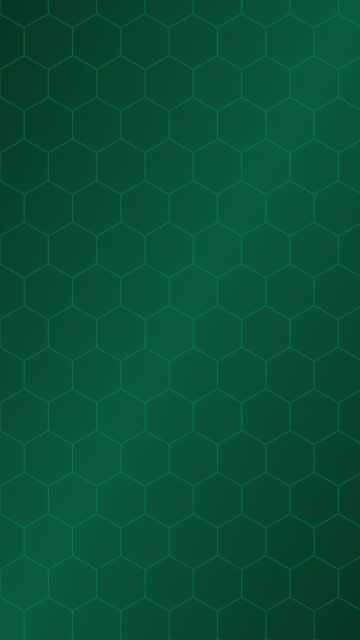
Give the GLSL for this pattern, as a Shadertoy shader.

```glsl
// Honeycomb of thin, faintly glowing green outlines over a diagonal sheen.
// Two offset rectangular lattices give the nearest hexagon centre; the distance
// to its border draws the line, and a corner-to-corner ramp shades the ground.

const float CELLS_ACROSS = 7.448;            // hexagon widths per canvas width
const float ROWS_DOWN = 15.36;               // row pitches per canvas height
const float CANVAS_ASPECT = 16.0 / 9.0;      // height over width of the design
const float LINE_WIDTH = 0.0205;             // in hexagon widths
const float LINE_OPACITY = 0.34;
const float GLOW_REACH = 0.035;              // in hexagon widths
const float GLOW_OPACITY = 0.045;
const float GRAIN_AMOUNT = 0.008;
const float GRAIN_SCALE = 110.0;             // grain patches per canvas width
const vec3 SHEEN_COLOR = vec3(0.038, 0.358, 0.243);
const vec3 SHADE_COLOR = vec3(0.024, 0.212, 0.138);
const vec3 LINE_COLOR = vec3(0.060, 0.630, 0.440);

const float ROW_PITCH = 0.8660254;           // regular hexagon of unit width
const vec2 LATTICE = vec2(1.0, 2.0 * ROW_PITCH);

float hash(vec2 p) {
    return fract(sin(dot(p, vec2(127.1, 311.7))) * 43758.5453);
}

float valueNoise(vec2 p) {
    vec2 i = floor(p);
    vec2 f = fract(p);
    f = f * f * (3.0 - 2.0 * f);
    float low = mix(hash(i), hash(i + vec2(1.0, 0.0)), f.x);
    float high = mix(hash(i + vec2(0.0, 1.0)), hash(i + 1.0), f.x);
    return mix(low, high, f.y);
}

// Offset from the closest point of a lattice through the given origin
vec2 latticeOffset(vec2 p, vec2 origin) {
    return mod(p - origin + 0.5 * LATTICE, LATTICE) - 0.5 * LATTICE;
}

// Distance to the nearest border of the pointy-topped hexagon tiling
float hexBorder(vec2 p) {
    vec2 a = latticeOffset(p, vec2(0.5, 0.0));
    vec2 b = latticeOffset(p, vec2(0.0, ROW_PITCH));
    vec2 d = abs(dot(a, a) < dot(b, b) ? a : b);
    return 0.5 - max(d.x, dot(d, vec2(0.5, ROW_PITCH)));
}

void mainImage(out vec4 fragColor, in vec2 fragCoord) {
    // Canvas position measured from the upper left
    vec2 uv = fragCoord / iResolution.xy;
    uv.y = 1.0 - uv.y;

    // Ground: brightest along the rising diagonal, dark in the other corners
    float shade = abs(uv.x + uv.y - 1.0);
    vec3 color = mix(SHEEN_COLOR, SHADE_COLOR, shade);

    // Faint mottled grain
    float grain = valueNoise(uv * vec2(1.0, CANVAS_ASPECT) * GRAIN_SCALE) - 0.5;
    color *= 1.0 + 2.0 * GRAIN_AMOUNT * grain;

    // Outlines with a soft halo
    vec2 p = uv * vec2(CELLS_ACROSS, ROWS_DOWN * ROW_PITCH);
    float border = hexBorder(p);
    float pixel = CELLS_ACROSS / iResolution.x;
    float line = clamp((0.5 * LINE_WIDTH - border) / pixel + 0.5, 0.0, 1.0);
    float glow = exp(-border / GLOW_REACH);
    color = mix(color, LINE_COLOR, GLOW_OPACITY * glow);
    color = mix(color, LINE_COLOR, LINE_OPACITY * line);

    fragColor = vec4(color, 1.0);
}
```
